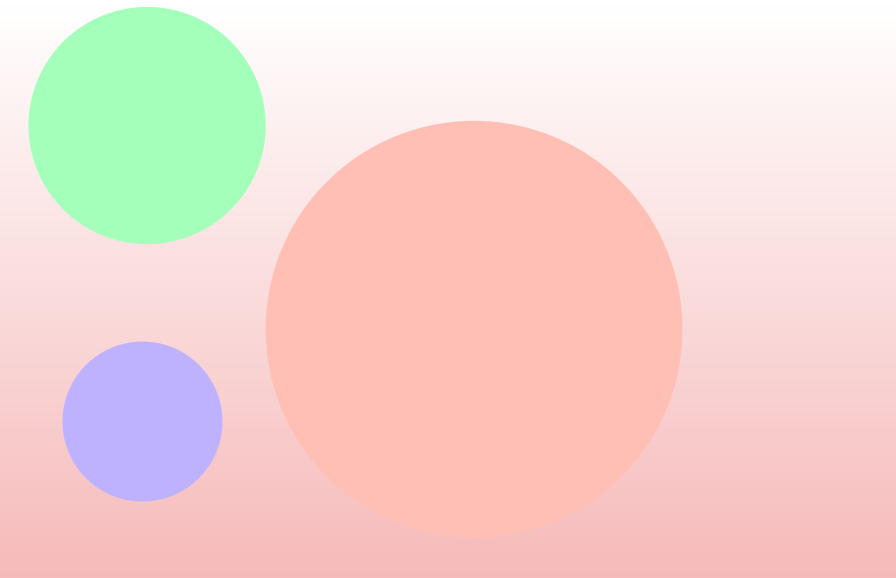
Reproduce this background procedurally as a WebGL 1 fragment shader.

```glsl
precision highp float;
// Three flat pastel discs over a vertical white-to-rose gradient.

uniform vec2 u_resolution;

// Blends a disc with a one-pixel soft rim over the colour below it.
vec3 paintDisc(vec3 below, vec2 p, vec2 center, float radius, vec3 color) {
  float edge = length(p - center) - radius;
  float coverage = clamp(0.5 - edge * u_resolution.y, 0.0, 1.0);
  return mix(below, color, coverage);
}

void main() {
  // Canvas heights as units, origin at the lower left
  vec2 p = gl_FragCoord.xy / u_resolution.y;

  // Background gradient
  vec3 color = mix(vec3(0.965, 0.728, 0.728), vec3(1.0), p.y);

  // Mint, lavender and peach discs
  color = paintDisc(color, p, vec2(0.2545, 0.7828), 0.2052, vec3(0.64, 1.0, 0.73));
  color = paintDisc(color, p, vec2(0.2465, 0.2707), 0.1384, vec3(0.745, 0.7, 1.0));
  color = paintDisc(color, p, vec2(0.8202, 0.4303), 0.3606, vec3(1.0, 0.75, 0.706));

  gl_FragColor = vec4(color, 1.0);
}
```
